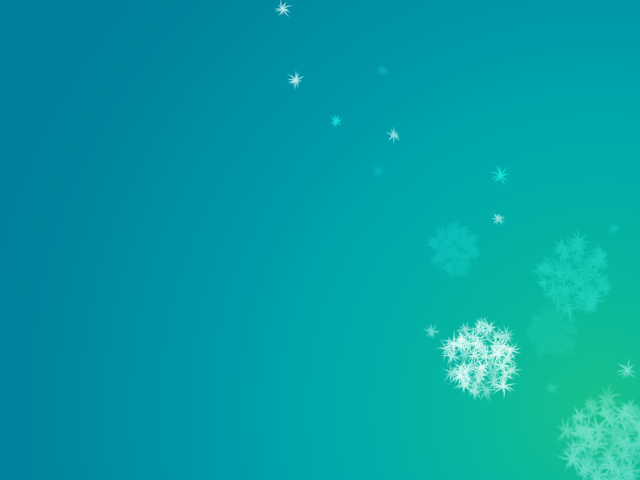
Write a Shadertoy shader that draws this background.

```glsl
#define GLOW_CENTER vec2(1.25, 0.15)
#define HAIRS 13
#define TUFTS 46
#define HAIR_WIDTH 0.0009
#define TUFT_RATIO 0.30
#define GOLDEN_ANGLE 2.39996
#define AQUA vec3(0.10, 0.92, 0.87)
#define WHITE vec3(0.93, 1.00, 0.98)

const int SEED_COUNT = 12;
const int HEAD_COUNT = 5;

// Drifting seeds: x, y, radius
const vec3 SEEDS[SEED_COUNT] = vec3[](
    vec3(0.589, 0.981, 0.024), vec3(0.616, 0.833, 0.022),
    vec3(0.797, 0.854, 0.018), vec3(0.700, 0.747, 0.018),
    vec3(0.821, 0.719, 0.020), vec3(0.788, 0.644, 0.021),
    vec3(1.043, 0.635, 0.026), vec3(1.038, 0.545, 0.019),
    vec3(0.899, 0.309, 0.021), vec3(1.280, 0.524, 0.018),
    vec3(1.149, 0.191, 0.022), vec3(1.307, 0.229, 0.028));

// Seed style: opacity, whiteness
const vec2 SEED_STYLE[SEED_COUNT] = vec2[](
    vec2(0.75, 1.0), vec2(0.80, 1.0), vec2(0.25, 0.1), vec2(0.80, 0.0),
    vec2(0.65, 0.9), vec2(0.25, 0.0), vec2(0.85, 0.0), vec2(0.65, 0.9),
    vec2(0.55, 0.8), vec2(0.30, 0.0), vec2(0.25, 0.3), vec2(0.60, 0.7));

// Seed heads: x, y, radius, opacity
const vec4 HEADS[HEAD_COUNT] = vec4[](
    vec4(0.946, 0.479, 0.060, 0.30), vec4(1.198, 0.425, 0.088, 0.42),
    vec4(1.153, 0.309, 0.060, 0.14), vec4(1.267, 0.080, 0.108, 0.55),
    vec4(1.002, 0.252, 0.088, 0.97));

// Head style: whiteness, blur
const vec2 HEAD_STYLE[HEAD_COUNT] = vec2[](
    vec2(0.05, 0.0010), vec2(0.15, 0.0008), vec2(0.20, 0.0015),
    vec2(0.75, 0.0016), vec2(1.00, 0.0000));

float hash(float n) {
    return fract(sin(n * 127.1) * 43758.5453);
}

// Radial sweep from green through teal to deep blue
vec3 background(vec2 p) {
    float d = length(p - GLOW_CENTER);
    vec3 c = mix(vec3(0.09, 0.75, 0.56), vec3(0.03, 0.72, 0.62), smoothstep(0.0, 0.30, d));
    c = mix(c, vec3(0.00, 0.67, 0.67), smoothstep(0.20, 0.58, d));
    c = mix(c, vec3(0.00, 0.59, 0.66), smoothstep(0.50, 0.90, d));
    return mix(c, vec3(0.00, 0.50, 0.61), smoothstep(0.78, 1.35, d));
}

// Coverage of one tuft of curved hairs around the origin
float tuft(vec2 q, float radius, float id, float blur) {
    float aa = 1.0 / iResolution.y + blur;
    float dist = length(q);
    if (dist > radius * 1.2) return 0.0;
    float gaps = 1.0 - 0.75 * exp(-dist * dist / (radius * radius * 0.035));
    for (int i = 0; i < HAIRS; i++) {
        float k = id * 17.3 + float(i);
        float angle = 6.28318 * (float(i) + 1.3 * hash(k)) / float(HAIRS);
        float reach = radius * mix(0.55, 1.1, hash(k + 5.7));
        float bend = (hash(k + 9.1) - 0.5) * 0.9;
        vec2 axis = vec2(cos(angle), sin(angle));
        float along = dot(q, axis);
        float across = dot(q, vec2(-axis.y, axis.x)) - bend * along * along / radius;
        float line = 1.0 - smoothstep(0.0, HAIR_WIDTH + aa, abs(across));
        float fade = smoothstep(-aa, aa, along) * (1.0 - smoothstep(0.4 * reach, reach, along));
        gaps *= 1.0 - 0.8 * line * fade;
    }
    return 1.0 - gaps;
}

// Coverage of a round head packed with tufts in a jittered spiral
float seedHead(vec2 q, float radius, float id, float blur) {
    if (length(q) > radius * 1.25) return 0.0;
    float gaps = 1.0;
    for (int i = 0; i < TUFTS; i++) {
        float k = float(i) + id * 61.0;
        float angle = float(i) * GOLDEN_ANGLE + 0.5 * hash(k);
        float ring = radius * 0.84 * sqrt((float(i) + hash(k + 3.3)) / float(TUFTS));
        vec2 center = ring * vec2(cos(angle), sin(angle));
        float size = radius * TUFT_RATIO * mix(0.75, 1.2, hash(k + 7.9));
        float strength = mix(0.45, 0.95, hash(k + 2.1));
        gaps *= 1.0 - strength * tuft(q - center, size, k, blur);
    }
    return 1.0 - gaps;
}

void mainImage(out vec4 fragColor, in vec2 fragCoord) {
    vec2 p = fragCoord / iResolution.y;
    vec3 color = background(p);

    // Seed heads, faint ones behind
    for (int i = 0; i < HEAD_COUNT; i++) {
        vec4 head = HEADS[i];
        vec2 style = HEAD_STYLE[i];
        float cover = seedHead(p - head.xy, head.z, float(i) + 1.0, style.y);
        color = mix(color, mix(AQUA, WHITE, style.x), cover * head.w);
    }

    // Loose seeds
    for (int i = 0; i < SEED_COUNT; i++) {
        vec3 seed = SEEDS[i];
        vec2 style = SEED_STYLE[i];
        float cover = tuft(p - seed.xy, seed.z, float(i) + 400.0, 0.0);
        color = mix(color, mix(AQUA, WHITE, style.y), cover * style.x);
    }

    fragColor = vec4(color, 1.0);
}
```
